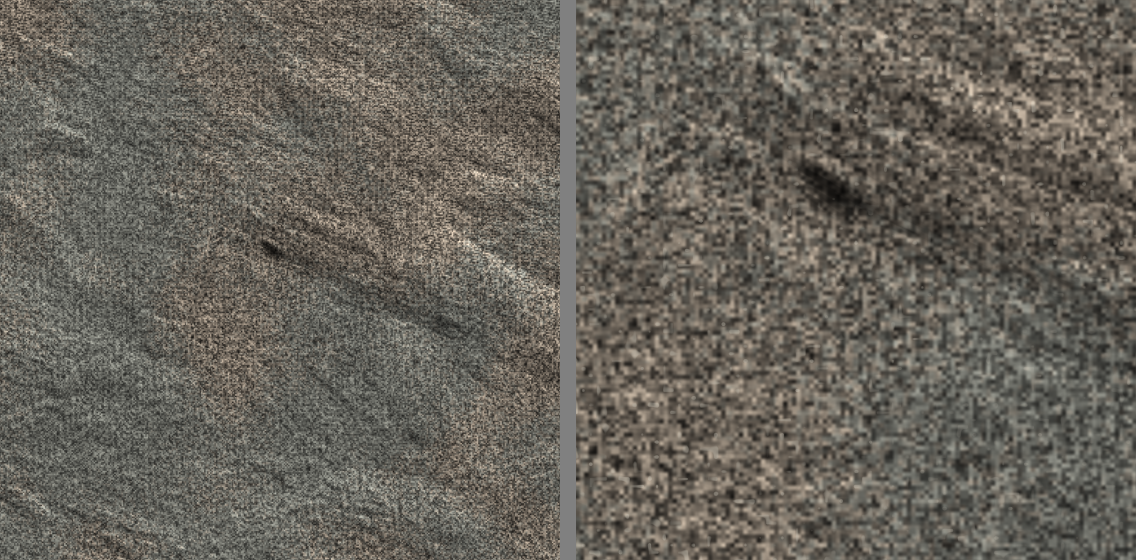
Left, the full canvas; right, a detail of the centre.
Give the GLSL for this texture, as a WebGL 1 fragment shader.

```glsl
precision highp float;
// Rough grey-brown rock face with slanting ledges under a raking light.
// A creased, stretched noise height field is shaded by its slope, short cast
// shadows darken the ledges, and fine mineral grain covers everything.

uniform vec2 u_resolution;

const vec3 WARM_STONE = vec3(0.432, 0.396, 0.354);
const vec3 COOL_STONE = vec3(0.388, 0.392, 0.368);
const vec3 PALE_GRAIN = vec3(0.73, 0.71, 0.66);

const vec2 LEDGE_DIR = vec2(0.906, -0.423);  // ledges fall to the right
const vec2 LIGHT_DIR = vec2(0.35, 0.937);    // light comes from above
const float LEDGE_STRETCH = 0.6;
const float RELIEF_SCALE = 5.0;
const float CREASE = 0.4;
const float SLOPE_STEP = 0.004;
const float SLOPE_CONTRAST = 0.045;
const float SHADOW_REACH = 0.03;
const float SHADOW_SLOPE = 5.3;
const float SHADOW_SOFTNESS = 0.05;
const float SHADOW_DEPTH = 0.6;
const float GRAIN_SCALE = 380.0;
const float FINE_GRAIN = 0.95;
const float COARSE_GRAIN = 0.45;
const float PATCH_SCALE = 5.0;

const mat2 OCTAVE_TURN = mat2(1.6, 1.2, -1.2, 1.6);

float hash(vec2 p) {
  return fract(sin(dot(p, vec2(127.1, 311.7))) * 43758.5453);
}

float noise(vec2 p) {
  vec2 cell = floor(p);
  vec2 f = fract(p);
  f = f * f * (3.0 - 2.0 * f);
  float low = mix(hash(cell), hash(cell + vec2(1.0, 0.0)), f.x);
  float high = mix(hash(cell + vec2(0.0, 1.0)), hash(cell + vec2(1.0)), f.x);
  return mix(low, high, f.y);
}

float fbm(vec2 p) {
  float sum = 0.0;
  float amp = 0.5;
  for (int i = 0; i < 4; i++) {
    sum += amp * noise(p);
    p = OCTAVE_TURN * p + 17.3;
    amp *= 0.5;
  }
  return sum / 0.9375;
}

// Height of the rock: octaves partly folded so that they form sharp lips.
float rockHeight(vec2 p) {
  vec2 across = vec2(-LEDGE_DIR.y, LEDGE_DIR.x);
  vec2 q = vec2(dot(p, LEDGE_DIR) * LEDGE_STRETCH, dot(p, across));
  q = q * RELIEF_SCALE + 9.0;
  q += 0.35 * vec2(noise(q * 1.7 + 31.0), noise(q * 1.7 + 57.0));
  float height = 0.0;
  float amp = 0.5;
  for (int i = 0; i < 6; i++) {
    float n = noise(q);
    height += amp * mix(n, abs(2.0 * n - 1.0), CREASE);
    q = OCTAVE_TURN * q + 11.7;
    amp *= 0.5;
  }
  return height;
}

// Shadow cast by higher rock standing towards the light.
float castShadow(vec2 p, float height) {
  float cover = 0.0;
  for (int i = 1; i <= 7; i++) {
    float reach = SHADOW_REACH * float(i) / 7.0;
    float rise = rockHeight(p + LIGHT_DIR * reach) - height;
    cover = max(cover, rise - SHADOW_SLOPE * reach);
  }
  return smoothstep(0.0, SHADOW_SOFTNESS, cover);
}

void main() {
  vec2 p = gl_FragCoord.xy / min(u_resolution.x, u_resolution.y);

  // Relief lighting
  float height = rockHeight(p);
  float slope = (height - rockHeight(p + LIGHT_DIR * SLOPE_STEP)) / SLOPE_STEP;
  float light = clamp(1.0 + SLOPE_CONTRAST * slope, 0.62, 1.4);
  light *= 1.0 - SHADOW_DEPTH * castShadow(p, height);

  // Warm and cool mineral patches, broken up grain by grain
  float stain = fbm(p * PATCH_SCALE + 3.0);
  float speckTint = noise(p * GRAIN_SCALE * 0.7 + 71.0) - 0.5;
  float warmth = smoothstep(0.3, 0.7, stain + 0.35 * speckTint);
  vec3 stone = mix(COOL_STONE, WARM_STONE, warmth);
  stone *= 0.9 + 0.2 * fbm(p * PATCH_SCALE * 1.6 + 40.0);

  // Fine grain, a little harsher on the warm patches
  float fine = noise(p * GRAIN_SCALE) - 0.5;
  float coarse = noise(OCTAVE_TURN * p * GRAIN_SCALE * 0.25 + 5.0) - 0.5;
  float grain = FINE_GRAIN * fine + COARSE_GRAIN * coarse;
  vec3 color = stone * light * (1.0 + grain * mix(0.9, 1.15, warmth));

  // Scattered pale crystals
  float crystal = smoothstep(0.8, 0.95, noise(p * GRAIN_SCALE * 0.6 + 23.0));
  color = mix(color, PALE_GRAIN * light, 0.45 * crystal * (0.4 + 0.6 * warmth));

  gl_FragColor = vec4(clamp(color, 0.0, 1.0), 1.0);
}
```
